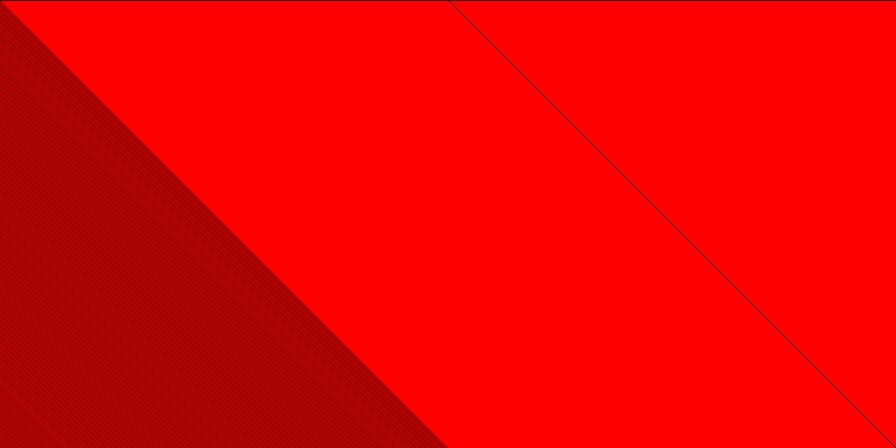
Reproduce this background procedurally as a Shadertoy shader.

```glsl
// Red field with a softly hatched lower-left triangle and thin dark rules.

const vec3 RED = vec3(1.0, 0.0, 0.0);
const vec3 INK = vec3(0.0, 0.02, 0.02);

const float HATCH_INK = 0.34;
const float HATCH_PERIOD = 3.0 / 256.0;
const float HATCH_CONTRAST = 0.08;
const float BAND_PERIOD = 0.0378;
const float BAND_CONTRAST = 0.015;
const float RULE_WIDTH = 0.0018;
const float TAU = 6.2831853;

// Cosine wave that fades out as its period nears the pixel size.
float softWave(float x, float period, float pixel) {
    float visible = smoothstep(1.0, 3.0, period / pixel);
    return cos(TAU * x / period) * visible;
}

// Coverage of a rule of the given width at signed distance d.
float rule(float d, float width, float pixel) {
    float lo = max(d - 0.5 * pixel, -0.5 * width);
    float hi = min(d + 0.5 * pixel, 0.5 * width);
    return clamp((hi - lo) / pixel, 0.0, 1.0);
}

void mainImage(out vec4 fragColor, in vec2 fragCoord) {
    float pixel = 1.0 / iResolution.y;
    vec2 p = fragCoord * pixel;

    // Position across the falling diagonals: 1 bounds the triangle.
    float diagonal = p.x + p.y;
    float inset = 1.0 - diagonal;

    // Half-tone triangle with faint fine hatching and broader bands.
    float hatch = HATCH_INK
        + HATCH_CONTRAST * softWave(inset, HATCH_PERIOD, pixel)
        + BAND_CONTRAST * softWave(inset, BAND_PERIOD, pixel);
    float triangle = clamp(inset / pixel + 0.5, 0.0, 1.0);

    // Lone diagonal and the rule along the top edge.
    float lone = rule(diagonal - 2.0, RULE_WIDTH, pixel);
    float top = rule(p.y - 1.0 + 0.5 * RULE_WIDTH, RULE_WIDTH, pixel);

    float ink = max(hatch * triangle, max(lone, top));
    fragColor = vec4(mix(RED, INK, ink), 1.0);
}
```
